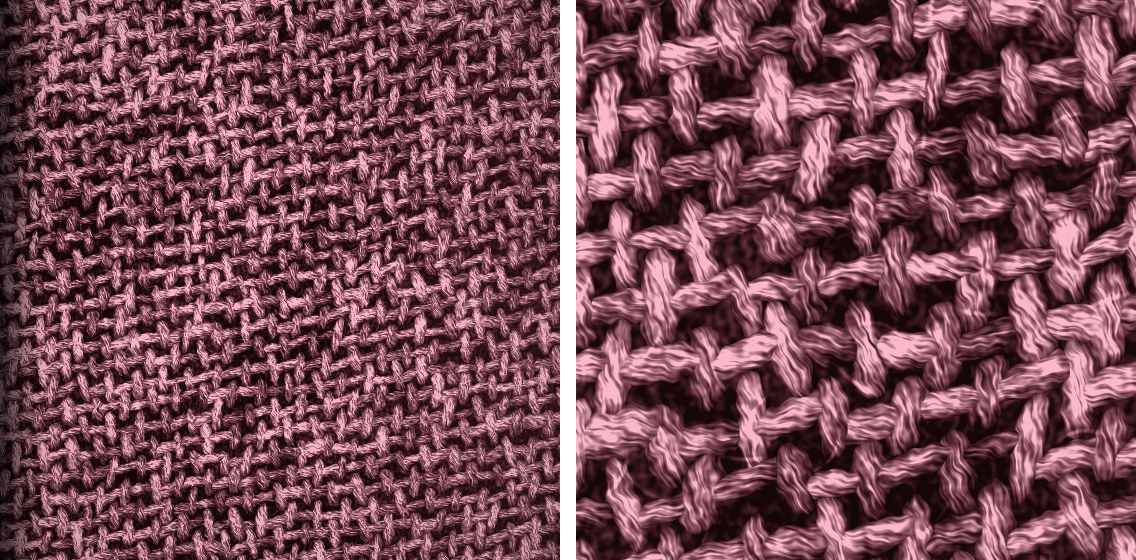
Left, the full canvas; right, a detail of the centre.
A WebGL 1 fragment shader for this texture:

```glsl
precision highp float;
uniform vec2 u_resolution;

#define THREADS vec2(41.0, 26.0)
#define WARP_HALF vec2(0.0118, 0.0285)
#define WEFT_HALF vec2(0.0112, 0.0262)
#define SKEW vec2(0.04, 0.11)
#define FIBRE_CONTRAST 0.74
#define HAIR_CELLS 26.0
#define GAP vec3(0.11, 0.03, 0.04)
#define SHADOW vec3(0.26, 0.11, 0.14)
#define PLUM vec3(0.41, 0.22, 0.26)
#define MAUVE vec3(0.56, 0.35, 0.40)
#define ROSE vec3(0.73, 0.50, 0.56)
#define SHEEN vec3(0.91, 0.67, 0.73)

float hash(vec2 p) {
  return fract(sin(dot(p, vec2(12.99, 78.23))) * 4375.85);
}

vec2 hash2(vec2 p) {
  return vec2(hash(p), hash(p + vec2(37.3, 17.1)));
}

float corner(vec2 cell, vec2 offset) {
  float angle = 6.2832 * hash(cell);
  return dot(vec2(cos(angle), sin(angle)), offset);
}

// Gradient noise, about -0.7 to 0.7
float noise(vec2 p) {
  vec2 i = floor(p), f = fract(p);
  vec2 w = f * f * f * (f * (f * 6.0 - 15.0) + 10.0);
  vec2 e = vec2(1.0, 0.0);
  float low = mix(corner(i, f), corner(i + e, f - e), w.x);
  float high = mix(corner(i + e.yx, f - e.yx), corner(i + 1.0, f - 1.0), w.x);
  return mix(low, high, w.y);
}

// One raised loop of yarn; q = (across, along). Returns height and tone.
vec2 yarn(vec2 q, vec2 halfSize, float lean, float seed) {
  q.x += q.y * lean;
  vec2 s = q / halfSize;
  float inside = 1.0 - s.x * s.x - pow(abs(s.y), 3.0);
  float relief = sqrt(max(inside, 0.0));
  float twist = q.x + 0.35 * q.y;
  float fibre = noise(vec2(twist * 340.0, q.y * 60.0) + seed * 91.0);
  fibre += 0.6 * noise(vec2(twist * 620.0, q.y * 130.0) + seed * 57.0);
  float tone = 0.84 * relief - 0.03 + FIBRE_CONTRAST * fibre * (0.25 + 0.75 * relief);
  return vec2(relief, tone);
}

// Plain weave: warp and weft take turns on top
float weave(vec2 p) {
  vec2 base = floor(p * THREADS);
  float top = 0.16;
  float tone = 0.08 + 0.40 * noise(p * vec2(170.0, 120.0));
  for (int j = -1; j <= 1; j++) {
    for (int i = -1; i <= 1; i++) {
      vec2 id = base + vec2(float(i), float(j));
      vec2 r = hash2(id), size = hash2(id + 71.7);
      vec2 q = p - (id + 0.5 + (r - 0.5) * 0.30) / THREADS;
      float isWeft = mod(id.x + id.y, 2.0);
      float slub = isWeft > 0.5 ? hash(vec2(id.y, 5.3)) : hash(vec2(id.x, 9.1));
      vec2 halfSize = mix(WARP_HALF, WEFT_HALF, isWeft);
      halfSize *= vec2(0.68 + 0.36 * size.x + 0.22 * slub, 0.78 + 0.40 * size.y);
      float lean = (r.x - 0.5) * 0.40 - 0.14 * isWeft;
      float light = q.y * mix(5.0, 20.0, isWeft) - q.x * 8.0;
      vec2 strand = yarn(mix(q, q.yx, isWeft), halfSize, lean, r.x);
      strand.x *= 0.76 + 0.34 * r.y;
      strand.y += (light + (size.y - 0.5) * 0.36 - 0.07 * isWeft) * strand.x;
      float cover = smoothstep(-0.09, 0.09, strand.x - top);
      tone = mix(tone, strand.y, cover);
      top = max(top, strand.x);
    }
  }
  return tone;
}

// Short bent stray hairs
float hairs(vec2 p) {
  vec2 base = floor(p * HAIR_CELLS);
  float mask = 0.0;
  for (int j = -1; j <= 1; j++) {
    for (int i = -1; i <= 1; i++) {
      vec2 id = base + vec2(float(i), float(j));
      vec2 r = hash2(id + 13.7);
      float angle = 6.2832 * hash(id + 41.9);
      vec2 q = p - (id + r) / HAIR_CELLS;
      q = vec2(cos(angle) * q.x + sin(angle) * q.y, cos(angle) * q.y - sin(angle) * q.x);
      q.y += (r.x - 0.5) * 60.0 * q.x * q.x;
      float line = 1.0 - smoothstep(0.0003, 0.0020, abs(q.y));
      float ends = 1.0 - smoothstep(0.006, 0.018, abs(q.x));
      mask = max(mask, line * ends * r.y);
    }
  }
  return mask;
}

vec3 dye(float tone) {
  float t = clamp(tone, 0.0, 1.0) * 5.0;
  vec3 c = mix(GAP * 0.7, SHADOW, clamp(t, 0.0, 1.0));
  c = mix(c, PLUM, clamp(t - 1.0, 0.0, 1.0));
  c = mix(c, MAUVE, clamp(t - 2.0, 0.0, 1.0));
  c = mix(c, ROSE, clamp(t - 3.0, 0.0, 1.0));
  return mix(c, SHEEN, clamp(t - 4.0, 0.0, 1.0));
}

void main() {
  vec2 uv = gl_FragCoord.xy / u_resolution;
  vec2 p = uv + vec2(SKEW.x * uv.y, -SKEW.y * uv.x) + 1.0;

  // Uneven threads and fuzzy outlines
  vec2 bend = vec2(noise(p * 10.0), noise(p * 10.0 + 31.0)) * 0.012;
  vec2 fuzz = vec2(noise(p * 95.0), noise(p * 95.0 + 57.0)) * 0.0036;
  float tone = weave(p + bend + fuzz);
  tone += 0.28 * hairs(p) + 0.20 * noise(p * 230.0);

  // Patches of shade, deeper hollows, flatter light at the right
  tone += 0.16 * noise(uv * 4.0) + 0.20 * noise(uv * 15.0 + 8.0);
  tone = max(tone, 0.0);
  tone *= 0.54 + 0.52 * tone;
  tone = mix(tone, 0.37, 0.18 * smoothstep(0.5, 1.0, uv.x));

  // Dark left border and corners
  float shade = mix(0.30, 1.0, smoothstep(-0.01, 0.09, uv.x));
  shade *= 1.08 - 0.60 * pow(length(uv - 0.5), 3.0);
  gl_FragColor = vec4(dye(tone) * shade, 1.0);
}
```
